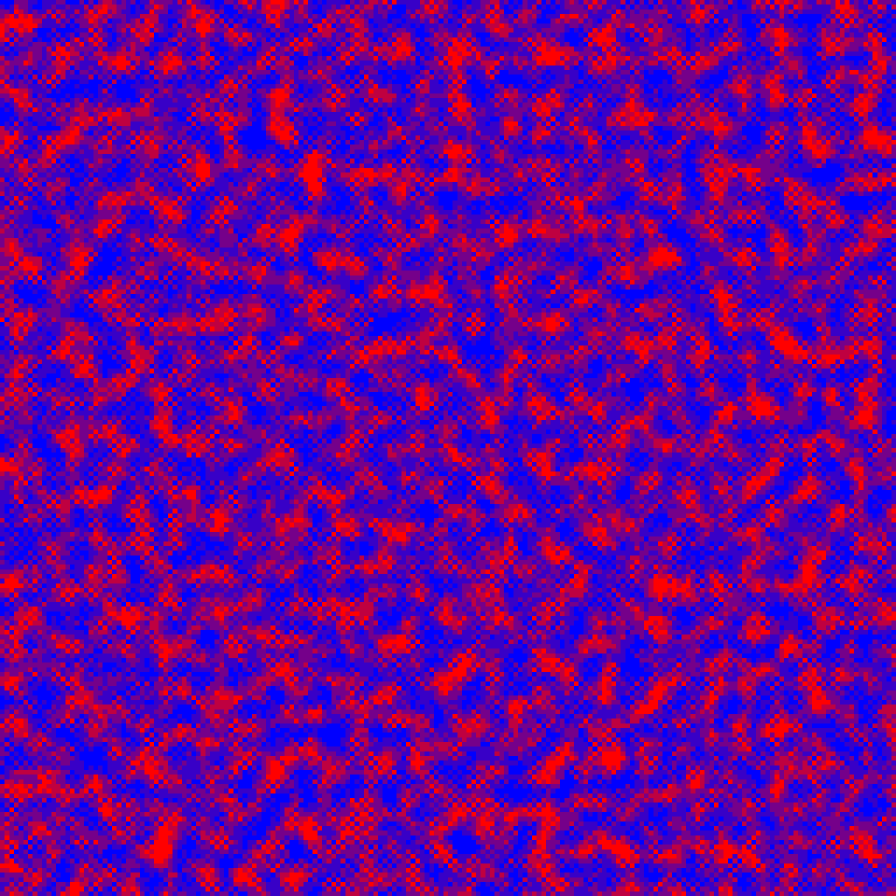
Give the GLSL for this texture, as a three.js fragment shader.

```glsl
varying vec2 vUv;

float hash(vec2 p) {
  return fract(sin(dot(p, vec2(127.1, 311.7))) * 43758.5453);
}

// Slope of a random unit gradient at a lattice corner
float cornerSlope(vec2 corner, vec2 offset) {
  float angle = 6.2832 * hash(corner);
  return dot(vec2(cos(angle), sin(angle)), offset);
}

float gradientNoise(vec2 p) {
  vec2 i = floor(p);
  vec2 f = fract(p);
  vec2 u = f * f * f * (f * (f * 6.0 - 15.0) + 10.0);
  vec2 e = vec2(1.0, 0.0);
  float low = mix(cornerSlope(i, f), cornerSlope(i + e, f - e), u.x);
  float high = mix(cornerSlope(i + e.yx, f - e.yx), cornerSlope(i + 1.0, f - 1.0), u.x);
  return mix(low, high, u.y);
}

// Share of red in one square cell
float cellHeat(vec2 cell) {
  // Winding blobs from two layers, the second turned
  mat2 turn = mat2(0.8, 0.6, -0.6, 0.8);
  float blobs = gradientNoise(cell / 6.3 + 11.0) + gradientNoise(turn * cell / 4.7 + 83.0);

  // Patches where alternate cells pull apart into a checkerboard
  float parity = mod(cell.x + cell.y, 2.0) * 2.0 - 1.0;
  float checker = parity * gradientNoise(cell / 4.3 + 47.0);

  float grain = hash(cell + 5.0) - 0.5;
  float level = 0.8 * blobs + 0.75 * checker + 0.4 * grain;

  // Five flat tones from blue to red
  return 0.22 * step(-0.34, level) + 0.24 * step(-0.05, level)
    + 0.29 * step(0.21, level) + 0.25 * step(0.43, level);
}

void main() {
  // Average four nearby points to soften the cell edges
  float heat = 0.0;
  for (int k = 0; k < 4; k++) {
    vec2 side = vec2(mod(float(k), 2.0), floor(float(k) / 2.0)) - 0.5;
    heat += 0.25 * cellHeat(floor((vUv + side * 0.0005) * 192.0));
  }

  vec3 blue = vec3(0.0, 0.0, 1.0);
  vec3 red = vec3(1.0, 0.0, 0.0);
  gl_FragColor = vec4(mix(blue, red, heat), 1.0);
}
```
